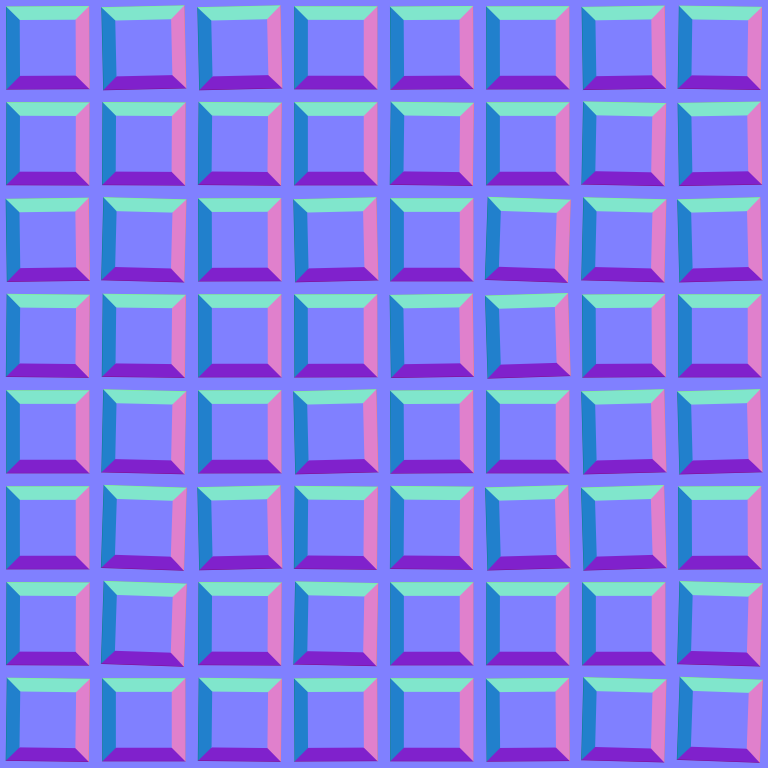
Write a WebGL 1 fragment shader that draws this texture map.

```glsl
precision highp float;
// Normal map of an 8 by 8 grid of bevelled square tiles, each turned slightly at random.

uniform vec2 u_resolution;

const float TILES = 8.0;

float hash(vec2 p) {
  return fract(sin(dot(p, vec2(127.1, 311.7))) * 43758.5453);
}

vec2 rotate(vec2 p, float angle) {
  float c = cos(angle), s = sin(angle);
  return vec2(c * p.x + s * p.y, c * p.y - s * p.x);
}

// Antialiased step: 1 where d is negative
float inside(float d, float pixel) {
  return clamp(0.5 - d / pixel, 0.0, 1.0);
}

void main() {
  vec2 grid = gl_FragCoord.xy / u_resolution * TILES;
  float pixel = TILES / min(u_resolution.x, u_resolution.y);
  vec2 cell = mod(floor(grid), TILES);

  // Most tiles are almost straight, a few lean visibly
  float lean = hash(cell + 3.0) * 2.0 - 1.0;
  vec2 p = rotate(fract(grid) - vec2(0.498, 0.502), 0.036 * lean * abs(lean));
  vec2 a = abs(p);
  float d = max(a.x, a.y);

  // Bevel colours, split along the diagonals
  vec3 sideX = mix(vec3(0.13, 0.50, 0.80), vec3(0.88, 0.50, 0.80), step(0.0, p.x));
  vec3 sideY = mix(vec3(0.50, 0.13, 0.80), vec3(0.50, 0.90, 0.80), step(0.0, p.y));
  float vertical = inside((a.x - a.y) * 0.7071, pixel);
  vec3 bevel = mix(sideX, sideY, vertical);

  // Steep outer wall, seen as a hairline rim
  vec2 facing = mix(vec2(sign(p.x), 0.0), vec2(0.0, sign(p.y)), vertical);
  vec3 rim = vec3(0.5 + 0.45 * facing, 0.5);

  // Layers from the flat gap up to the flat top
  vec3 flatNormal = vec3(0.5, 0.5, 1.0);
  vec3 color = mix(flatNormal, rim, inside(d - 0.433, pixel));
  color = mix(color, bevel, inside(d - 0.428, pixel));
  color = mix(color, flatNormal, inside(d - 0.291, pixel));

  gl_FragColor = vec4(color, 1.0);
}
```
